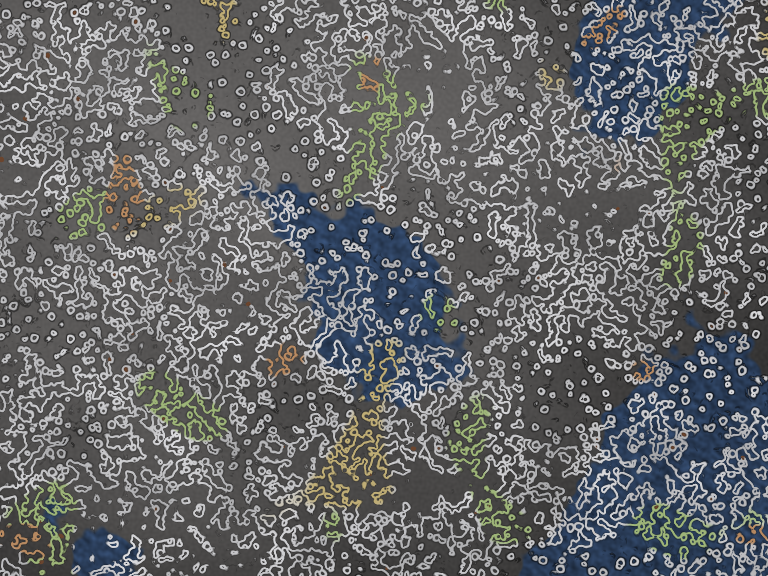
This texture is drawn by a WebGL 1 fragment shader. Its source:

```glsl
precision highp float;
// Pale outlines of crusty, lichen-like islands on grey ground with blue pools.
// Outlines are level lines of a noise field, joined with small scattered rings;
// slow noise decides where they crowd, where they thin out and how they are tinted.

uniform vec2 u_resolution;

#define GRAIN 45.0        // island cells per canvas height
#define DROPS 37.0        // ring cells per canvas height
#define LINE 0.0021       // half width of an outline
#define HALO 0.0048       // reach of the dark rim
#define SPARSE 0.10       // mean level: higher leaves fewer islands
#define BLUE_LEVEL 0.25   // higher leaves less blue
#define LINE_COLOR vec3(0.78, 0.78, 0.79)
#define BLUE vec3(0.18, 0.26, 0.38)
#define GREEN vec3(0.62, 0.71, 0.47)
#define YELLOW vec3(0.75, 0.68, 0.46)
#define ORANGE vec3(0.72, 0.54, 0.38)
#define RUST vec3(0.42, 0.27, 0.18)

const mat2 TURN = mat2(0.8, 0.6, -0.6, 0.8);

vec2 hash2(vec2 p) {
  vec3 q = fract(p.xyx * vec3(0.1031, 0.1030, 0.0973));
  q += dot(q, q.yzx + 33.33);
  return fract((q.xx + q.yz) * q.zy);
}

float cornerSlope(vec2 cell, vec2 offset) {
  float angle = 6.2832 * hash2(cell + 71.0).x;
  return dot(vec2(cos(angle), sin(angle)), offset);
}

// Gradient noise, about -0.7 to 0.7
float noise(vec2 p) {
  vec2 i = floor(p), f = fract(p);
  vec2 u = f * f * f * (f * (f * 6.0 - 15.0) + 10.0);
  vec2 e = vec2(1.0, 0.0);
  float low = mix(cornerSlope(i, f), cornerSlope(i + e, f - e), u.x);
  float high = mix(cornerSlope(i + e.yx, f - e.yx), cornerSlope(i + 1.0, f - 1.0), u.x);
  return mix(low, high, u.y);
}

// Level the grain must exceed: high in the open clearings
float openness(vec2 p) {
  return SPARSE + 0.70 * noise(p * 3.1 + 5.3) + 0.50 * noise(TURN * p * 8.0 + 13.7)
       + 0.25 * noise(p * 17.0 + 31.1);
}

float islands(vec2 p) {
  float grain = 0.75 * noise(p * GRAIN) + 0.34 * noise(TURN * p * GRAIN * 2.1 + 9.4);
  return grain - openness(p);
}

// Signed distance to the island shores, negative inside
float islandDistance(vec2 p) {
  vec2 e = vec2(0.001, 0.0);
  float f = islands(p);
  vec2 slope = vec2(islands(p + e.xy) - f, islands(p + e.yx) - f) / e.x;
  return -f / max(length(slope), 0.3 * GRAIN);
}

// Distance to the scattered rings in x, rust filling in y
vec2 drops(vec2 p) {
  vec2 result = vec2(1.0, 0.0);
  vec2 wobble = 0.0028 * vec2(noise(p * 85.0), noise(p * 85.0 + 40.0));
  mat2 turn = TURN;
  for (int layer = 0; layer < 2; layer++) {
    vec2 q = turn * (p + wobble) * DROPS + 19.0 * float(layer);
    vec2 id = floor(q);
    vec2 center = id + 0.28 + 0.44 * hash2(id);
    vec2 dice = hash2(id + 157.0);
    vec2 home = (center - 19.0 * float(layer)) / DROPS * turn;
    if (dice.x < 0.72 - 0.9 * max(openness(home), 0.0)) {
      float radius = mix(0.09, 0.22, dice.y);
      float d = (length(q - center) - radius) / DROPS;
      float rusty = step(0.975, hash2(id + 311.0).x);
      result.y = max(result.y, rusty * smoothstep(0.001, -0.001, d));
      result.x = min(result.x, d);
    }
    turn = TURN * turn;
  }
  return result;
}

// Grey ground, lit from the upper left, with faint sheen and blue pools
vec3 ground(vec2 p, vec2 uv) {
  float light = 0.345 + 0.10 * (uv.y - uv.x) + 0.05 * noise(p * 2.0 + 3.0);
  light += 0.05 * noise(TURN * p * vec2(2.0, 7.0) + 21.0);
  light -= 0.22 * dot(uv - 0.5, uv - 0.5);
  light += 0.03 * noise(p * 150.0);
  vec3 color = light * vec3(1.01, 0.99, 0.98);
  float pool = 0.9 * noise(p * 2.3 + 47.0) + 0.3 * (uv.x - uv.y)
             + 0.12 * noise(p * 13.0) + 0.06 * noise(p * 38.0);
  float brush = noise(TURN * p * vec2(35.0, 90.0)) + 0.6 * noise(p * 120.0);
  vec3 blue = BLUE * (0.95 + 0.35 * brush + 0.6 * (light - 0.3));
  return mix(color, blue, smoothstep(-0.015, 0.015, pool - BLUE_LEVEL));
}

vec3 lineTint(vec2 p) {
  vec3 tint = LINE_COLOR * (0.97 + 0.25 * noise(p * 11.0));
  tint = mix(tint, GREEN, smoothstep(0.31, 0.36, noise(p * 5.5 + 83.0)));
  tint = mix(tint, YELLOW, smoothstep(0.34, 0.39, noise(p * 4.0 + 61.0)));
  return mix(tint, ORANGE, smoothstep(0.42, 0.46, noise(p * 7.0 + 29.0)));
}

void main() {
  vec2 uv = gl_FragCoord.xy / u_resolution;
  vec2 p = gl_FragCoord.xy / u_resolution.y;
  float soft = max(0.8 / u_resolution.y, 0.0012);

  vec2 drop = drops(p);
  float d = min(islandDistance(p), drop.x);
  float rim = smoothstep(HALO + soft, LINE, d) * smoothstep(-HALO, -LINE, d);
  float rimDepth = mix(0.28, 0.65, smoothstep(0.15, 0.4, openness(p)));
  float line = smoothstep(LINE + soft, LINE - soft, abs(d));

  vec3 color = mix(ground(p, uv), RUST, drop.y);
  color *= 1.0 - rimDepth * rim;
  color = mix(color, lineTint(p), line);
  gl_FragColor = vec4(color, 1.0);
}
```
